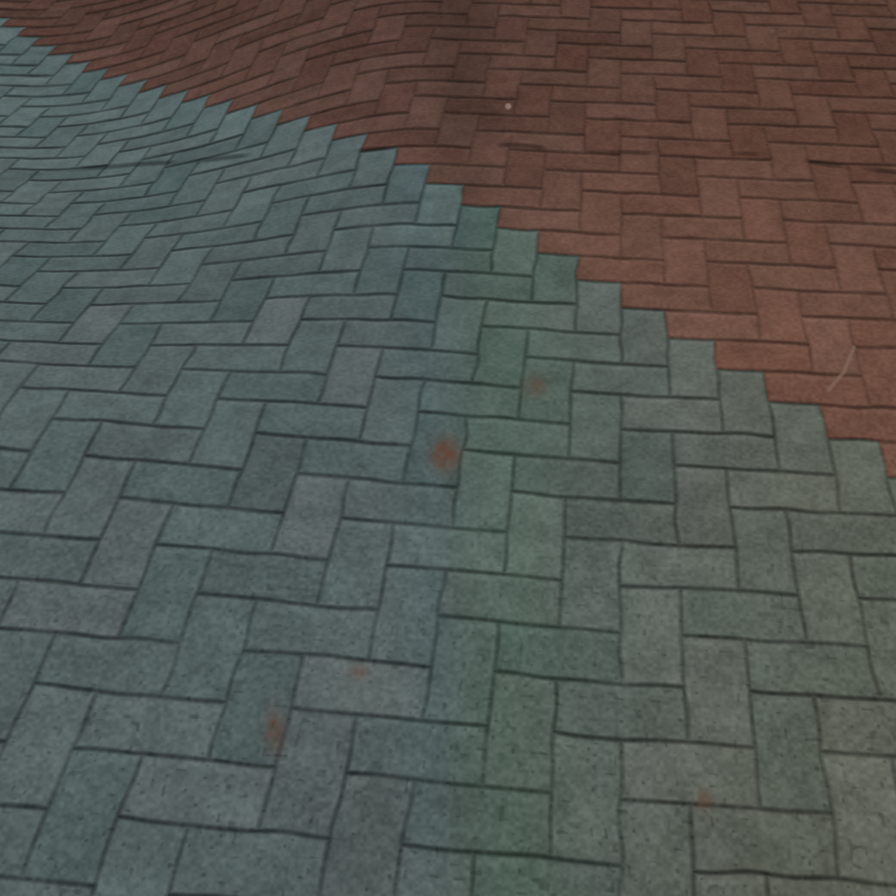
Give the GLSL for this texture, as a WebGL 1 fragment shader.

```glsl
precision highp float;
uniform vec2 u_resolution;

const vec3 GREY_COOL = vec3(0.325, 0.372, 0.372);
const vec3 GREY_WARM = vec3(0.362, 0.385, 0.345);
const vec3 RED_FAR = vec3(0.355, 0.262, 0.232);
const vec3 RED_NEAR = vec3(0.395, 0.282, 0.238);
const vec3 RUST = vec3(0.40, 0.25, 0.19);
const vec3 STRAW = vec3(0.50, 0.41, 0.35);
const float BORDER_DIAGONAL = 7.5;  // red paving starts past this diagonal
const float JOINT_WIDTH = 0.035;    // in brick widths
const float JOINT_BLUR = 0.0027;    // in canvas units
const float BRICK_VARIATION = 0.045;
const float GRAIN = 0.085;

float hash(vec2 p) {
  vec3 q = fract(p.xyx * vec3(0.1031, 0.1030, 0.0973));
  q += dot(q, q.yzx + 33.33);
  return fract((q.x + q.y) * q.z);
}

float noise(vec2 p) {
  vec2 i = floor(p), f = fract(p);
  f = f * f * (3.0 - 2.0 * f);
  return mix(mix(hash(i), hash(i + vec2(1, 0)), f.x),
             mix(hash(i + vec2(0, 1)), hash(i + vec2(1, 1)), f.x), f.y);
}

float segmentDistance(vec2 p, vec2 a, vec2 b) {
  vec2 d = b - a;
  return length(p - a - d * clamp(dot(p - a, d) / dot(d, d), 0.0, 1.0));
}

float blob(vec2 p, vec2 centre, vec2 radius) {
  vec2 q = (p - centre) / radius;
  return exp(-dot(q, q)) * (0.65 + 0.7 * noise(p * 150.0));
}

// Ground plane: canvas (y down) to brick units in xy, perspective depth in z
vec3 toPaving(vec2 p) {
  float leftBend = 0.124 * (1.0 - smoothstep(0.03, 0.487, p.x));
  float leftLift = 0.032 * max(0.693 - p.x, 0.0);
  p.y += mix(-leftBend, leftLift, smoothstep(0.08, 0.495, p.y));
  vec3 h = mat3(29.791, -2.174, -0.0211,
                0.0, 40.255, 1.4935,
                -20.638, -22.815, 1.0) * vec3(p, 1.0);
  return vec3(h.xy / h.z, h.z);
}

// Herringbone of 2 by 1 bricks: origin in xy, size in zw
vec4 herringbone(vec2 cell) {
  float k = mod(cell.x - cell.y + 0.5, 4.0);
  if (k < 1.0) return vec4(cell, 2, 1);
  if (k < 2.0) return vec4(cell - vec2(1, 0), 2, 1);
  if (k < 3.0) return vec4(cell - vec2(0, 1), 1, 2);
  return vec4(cell, 1, 2);
}

vec3 shade(vec2 p) {
  vec3 ground = toPaving(p);
  vec2 g = ground.xy;
  g += 0.07 * (vec2(noise(g * 1.7), noise(g * 1.7 + 40.0)) - 0.5);
  vec2 cell = floor(g);
  vec4 brick = herringbone(cell);
  vec2 local = g - brick.xy;
  vec2 edge = min(local, brick.zw - local);
  bool red = cell.x - cell.y > BORDER_DIAGONAL;

  // Base tones
  float warm = smoothstep(0.3, 1.05, p.x + 0.15 * (p.y - 0.5));
  vec3 grey = mix(GREY_COOL, GREY_WARM, warm);
  grey += 0.03 * (1.0 - smoothstep(0.0, 0.4, p.y)) * vec3(0.6, 1.0, 1.1);
  vec3 clay = mix(RED_FAR, RED_NEAR, smoothstep(0.35, 0.9, p.x));
  clay *= 0.92 + 0.16 * smoothstep(0.0, 0.3, p.y + 0.2 * (0.5 - p.x));
  vec3 color = red ? clay : grey;

  // Brick tint, mottling and grain
  float tint = hash(brick.xy + 17.0) - 0.5;
  color += BRICK_VARIATION * tint * vec3(1.0, 0.95, 0.9);
  color.r += 0.014 * (hash(brick.xy + 71.0) - 0.5);
  color *= 0.94 + 0.12 * noise(g * 2.3 + 9.0);
  float grain = noise(g * 13.0) * 0.6 + noise(p * 260.0) * 0.4 - 0.5;
  color += GRAIN * grain * mix(0.6, 1.2, smoothstep(0.1, 0.9, p.y));
  float pits = smoothstep(0.78, 0.95, noise(g * 10.0 + 5.0));
  color *= 1.0 - 0.16 * pits * smoothstep(0.3, 0.9, p.y);

  // Joints, darkest between rows, with a lit upper lip
  vec2 blur = JOINT_BLUR * vec2(29.8, 40.255 - 1.4935 * g.y) / ground.z;
  vec2 joint = 1.0 - smoothstep(vec2(0.0), JOINT_WIDTH + blur, edge);
  float wear = 0.65 + 0.5 * noise(g * 1.3 + 20.0);
  vec2 depth = red ? vec2(0.14, 0.34) : vec2(0.27, 0.42);
  color *= 1.0 - min(max(joint.x * depth.x, joint.y * depth.y) * wear, 0.6);
  float lip = smoothstep(0.03, 0.12, local.y) * (1.0 - smoothstep(0.12, 0.26, local.y));
  color += 0.018 * lip;

  // Bent course running across the paving
  float course = p.y - 0.165 - 0.12 * (p.x - 0.55) * (p.x - 0.55);
  course += 0.008 * (noise(vec2(p.x * 14.0, 3.0)) - 0.5);
  float crack = 1.0 - smoothstep(0.0005, 0.0042, abs(course));
  color *= 1.0 - 0.32 * crack * smoothstep(0.2, 0.6, noise(vec2(p.x * 24.0, 8.0)));

  // Soft vertical bands of shifted tone
  float band = exp(-pow((p.x - 0.515) / 0.035, 2.0));
  color *= red ? 1.0 - 0.13 * band : 1.0 - 0.03 * band;
  float green = exp(-pow((p.x - 0.57) / 0.07, 2.0));
  float blue = exp(-pow((p.x - 0.475) / 0.03, 2.0));
  if (!red) color += 0.016 * green * vec3(-0.8, 0.7, -0.6) + 0.014 * blue * vec3(-0.3, 0.2, 1.0);

  // Rust stains
  float rust = blob(p, vec2(0.498, 0.507), vec2(0.015, 0.017));
  rust += 0.55 * blob(p, vec2(0.598, 0.431), vec2(0.012, 0.012));
  rust += 0.65 * blob(p, vec2(0.307, 0.815), vec2(0.010, 0.022));
  rust += 0.45 * blob(p, vec2(0.400, 0.750), vec2(0.012, 0.008));
  rust += 0.50 * blob(p, vec2(0.787, 0.893), vec2(0.009, 0.012));
  color = mix(color, RUST, clamp(rust * 0.8, 0.0, 0.8));

  // Dry twig and pale flecks on the red paving
  float twig = min(segmentDistance(p, vec2(0.953, 0.388), vec2(0.942, 0.415)),
                   segmentDistance(p, vec2(0.942, 0.415), vec2(0.925, 0.435)));
  color = mix(color, STRAW, 0.65 * (1.0 - smoothstep(0.001, 0.0035, twig)));
  vec2 patch = floor(p * 11.0);
  vec2 spot = 0.2 + 0.6 * vec2(hash(patch + 3.0), hash(patch + 8.0));
  float fleck = 1.0 - smoothstep(0.02, 0.055, length(fract(p * 11.0) - spot));
  if (red) color += 0.22 * fleck * step(0.86, hash(patch + 31.0));
  return color;
}

void main() {
  // Four samples smooth every brick edge
  vec3 sum = vec3(0.0);
  for (int i = 0; i < 4; i++) {
    vec2 offset = vec2(mod(float(i), 2.0), floor(float(i) / 2.0)) * 0.5 - 0.25;
    vec2 uv = (gl_FragCoord.xy + offset) / u_resolution;
    sum += shade(vec2(uv.x, 1.0 - uv.y));
  }
  gl_FragColor = vec4(sum * 0.25, 1.0);
}
```
